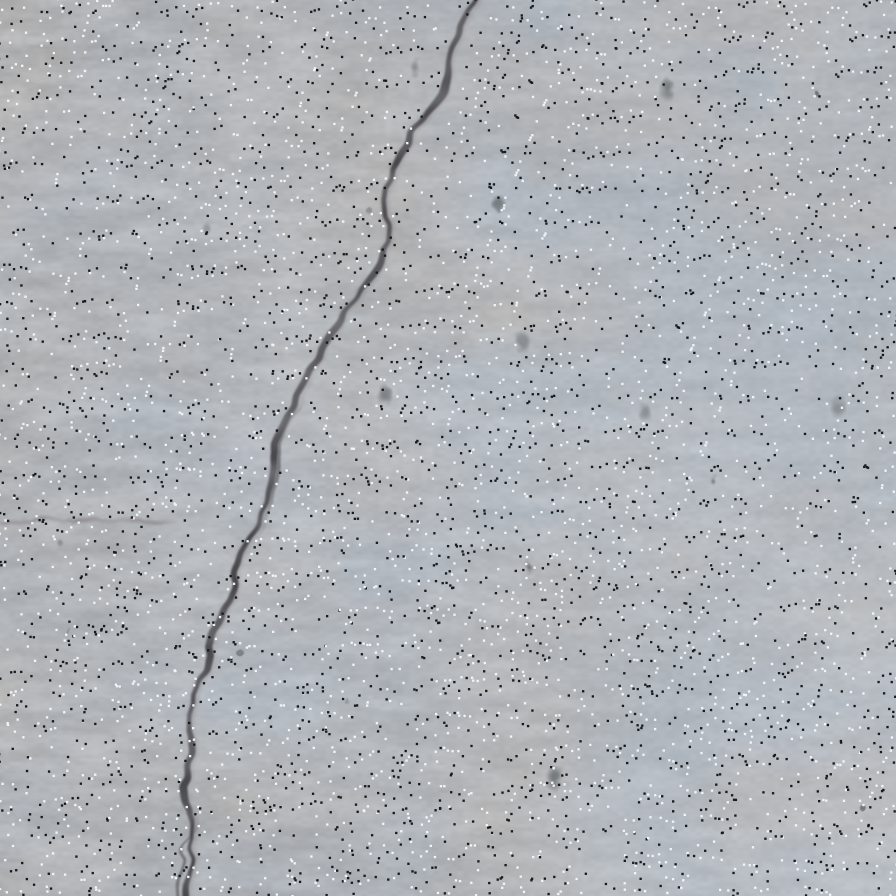
A Shadertoy shader for this texture:

```glsl
// Pale concrete wall with a wandering crack, small pits and salt-and-pepper specks.
const vec3 CONCRETE = vec3(0.700, 0.714, 0.732);
const vec3 COOL_TINT = vec3(-0.020, 0.006, 0.034);
const vec3 CRACK_COLOR = vec3(0.27, 0.27, 0.29);
const vec3 STAIN_COLOR = vec3(0.53, 0.51, 0.52);
const vec3 PIT_COLOR = vec3(0.36, 0.38, 0.39);
const vec3 PEPPER = vec3(0.09, 0.10, 0.11);
const vec3 SALT = vec3(0.95, 0.96, 0.97);
const float SPECK_CELLS = 256.0;   // speck grid cells per canvas side
const float SPECK_SHARE = 0.046;   // share of cells holding each kind of speck
const float SPECK_HALF = 0.0013;   // half the side of a speck
const float CRACK_HALF = 0.0032;   // typical half width of the crack
const float PIT_CELLS = 6.0;
const float PIT_SHARE = 0.32;

float hash(vec2 p) {
    return fract(sin(dot(p, vec2(127.1, 311.7))) * 43758.5);
}

float noise(vec2 p) {
    vec2 i = floor(p), f = fract(p);
    f = f * f * (3.0 - 2.0 * f);
    return mix(mix(hash(i), hash(i + vec2(1, 0)), f.x),
               mix(hash(i + vec2(0, 1)), hash(i + vec2(1, 1)), f.x), f.y);
}

float fbm(vec2 p) {
    float sum = 0.0, amp = 0.5;
    for (int i = 0; i < 4; i++) {
        sum += amp * noise(p);
        p = p * 2.03 + 17.3;
        amp *= 0.5;
    }
    return sum / 0.9375;
}

float bump(float y, float center, float width) {
    float t = (y - center) / width;
    return exp(-t * t);
}

// Horizontal position of the crack at height y
float crackPath(float y) {
    float x = 0.212 + 0.32 * pow(max(y, 0.0), 1.7);
    x += 0.033 * bump(y, 0.70, 0.07) - 0.018 * bump(y, 0.21, 0.12);
    x += 0.019 * bump(y, 0.905, 0.03);
    x += 0.012 * (noise(vec2(y * 24.0, 3.0)) - 0.5);
    return x + 0.006 * (noise(vec2(y * 75.0, 8.0)) - 0.5);
}

// Soft-edged line: 1 at its middle, 0 outside
float line(float d, float halfWidth, float blur) {
    return 1.0 - smoothstep(halfWidth - blur, halfWidth + blur, abs(d));
}

vec3 wall(vec2 p) {
    float patches = fbm(p * 4.0 + 5.0) - 0.5;
    float streaks = fbm(p * vec2(18.0, 70.0)) - 0.5;
    float grain = noise(p * vec2(150.0, 230.0)) - 0.5;
    float streakGain = mix(0.12, 0.075, smoothstep(0.2, 0.8, p.x));
    float light = 0.06 * patches + streakGain * streaks + 0.03 * grain;
    light += 0.025 * (p.x - 0.5);
    float cool = fbm(p * vec2(7.0, 9.0) + 31.0) - 0.5 + 0.25 * (p.x - 0.5);
    return CONCRETE + light + COOL_TINT * cool * 1.6;
}

vec3 addPits(vec3 color, vec2 p) {
    vec2 cell = floor(p * PIT_CELLS);
    float size = mix(0.003, 0.011, pow(hash(cell + 4.4), 2.0));
    vec2 center = (cell + 0.2 + 0.6 * vec2(hash(cell + 1.7), hash(cell + 9.2))) / PIT_CELLS;
    vec2 d = (p - center) * vec2(1.15, 0.85);
    float r = length(d) + 0.006 * (noise(p * 140.0) - 0.5);
    float pit = 1.0 - smoothstep(0.2 * size, 1.2 * size, r);
    float strength = step(hash(cell + 6.1), PIT_SHARE) * mix(0.35, 0.85, hash(cell + 2.8));
    return mix(color, PIT_COLOR, pit * strength);
}

vec3 addCracks(vec3 color, vec2 p, float px) {
    float blur = max(0.0022, px);
    // Faint sideways hairline that ends before the main crack
    float hairY = 0.418 + 0.012 * (fbm(vec2(p.x * 40.0, 2.0)) - 0.5);
    float hair = line(p.y - hairY, 0.0022, 0.003) * (1.0 - smoothstep(0.17, 0.21, p.x));
    color = mix(color, STAIN_COLOR, hair * (0.25 + 0.5 * noise(p * 45.0)));

    // Main crack, with the distance corrected for its slope
    float x = crackPath(p.y);
    float slope = (crackPath(p.y + 0.004) - crackPath(p.y - 0.004)) / 0.008;
    float d = (p.x - x) * inversesqrt(1.0 + slope * slope);
    float width = CRACK_HALF * (0.55 + 0.7 * noise(vec2(p.y * 30.0, 5.0)));
    width += 0.0014 * bump(p.y, 0.90, 0.04) + 0.0022 * bump(p.y, 0.125, 0.02);
    float depth = 0.58 + 0.4 * noise(vec2(p.y * 55.0, 12.0));
    color = mix(color, STAIN_COLOR, 0.45 * line(d - 0.001, 0.004, 0.005));
    color = mix(color, CRACK_COLOR, depth * line(d, width, blur));

    // Second strand where the crack braids and forks
    float braid = bump(p.y, 0.48, 0.05) + 1.0 - smoothstep(0.04, 0.10, p.y);
    float offset = 0.011 * (noise(vec2(p.y * 38.0, 21.0)) - 0.2);
    offset -= 0.014 * (1.0 - smoothstep(0.0, 0.11, p.y));
    return mix(color, CRACK_COLOR, 0.55 * min(braid, 1.0) * line(d - offset, 0.0018, blur));
}

vec3 addSpecks(vec3 color, vec2 p, float px) {
    vec2 home = floor(p * SPECK_CELLS);
    for (int j = -1; j <= 1; j++)
    for (int i = -1; i <= 1; i++) {
        vec2 cell = home + vec2(i, j);
        float pick = hash(cell + 0.37);
        if (pick > 2.0 * SPECK_SHARE) continue;
        vec2 center = (cell + vec2(hash(cell + 13.1), hash(cell + 27.9))) / SPECK_CELLS;
        vec2 cover = clamp((SPECK_HALF - abs(p - center)) / px + 0.5, 0.0, 1.0);
        color = mix(color, pick < SPECK_SHARE ? PEPPER : SALT, cover.x * cover.y);
    }
    return color;
}

void mainImage(out vec4 fragColor, in vec2 fragCoord) {
    float px = 1.0 / iResolution.y;
    vec2 p = fragCoord * px;
    vec3 color = addPits(wall(p), p);
    color = addCracks(color, p, px);
    fragColor = vec4(addSpecks(color, p, px), 1.0);
}
```
